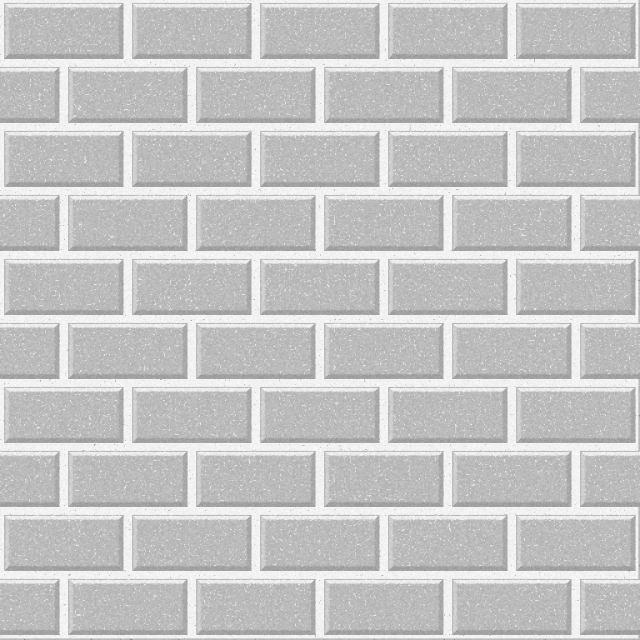
This pattern is drawn by a WebGL 1 fragment shader. Its source:

```glsl
precision highp float;

uniform vec2 u_resolution;

#define BRICKS vec2(5.0, 10.0)
#define BRICK_CENTER vec2(0.0998, 0.0518)
#define BRICK_HALF vec2(0.0932, 0.0438)
#define BEVEL 0.0080
#define OUTLINE 0.0020
#define ROUGHNESS 0.0016
#define GRAIN 512.0
#define FACE_TONE 0.69
#define MORTAR_TONE 0.975
#define SPECK_AMOUNT 0.13

float hash(vec2 p) {
  vec3 q = fract(p.xyx * 0.1031);
  q += dot(q, q.yzx + 33.33);
  return fract((q.x + q.y) * q.z);
}

// Value noise whose lattice points lie at the grain centres
float grainNoise(vec2 p) {
  p -= 0.5;
  vec2 cell = floor(p);
  vec2 f = smoothstep(0.0, 1.0, p - cell);
  float low = mix(hash(cell), hash(cell + vec2(1.0, 0.0)), f.x);
  float high = mix(hash(cell + vec2(0.0, 1.0)), hash(cell + 1.0), f.x);
  return mix(low, high, f.y);
}

float faceTone(float grain) {
  return FACE_TONE + 0.085 * grain + SPECK_AMOUNT * smoothstep(0.8, 1.0, grain);
}

float mortarTone(float grain, float dirt) {
  float speck = smoothstep(0.88, 0.98, dirt);
  return MORTAR_TONE - 0.05 * grain - 0.24 * speck * (0.4 + 0.6 * grain);
}

// Light falls from the upper left
float bevelTone(vec2 side, vec2 toEdge, float px) {
  float horizontal = mix(0.66, 0.81, smoothstep(-px, px, -side.x));
  float vertical = mix(0.63, 0.93, smoothstep(-px, px, side.y));
  return mix(vertical, horizontal, smoothstep(-px, px, toEdge.y - toEdge.x));
}

void main() {
  vec2 uv = gl_FragCoord.xy / u_resolution;
  float px = 1.0 / min(u_resolution.x, u_resolution.y);

  float grain = grainNoise(uv * GRAIN);
  float dirt = grainNoise(uv * GRAIN + vec2(731.0, 197.0));

  // Running bond: every other course moves by half a brick
  vec2 grid = uv * BRICKS;
  grid.x += 0.5 * (1.0 - mod(floor(grid.y), 2.0));
  vec2 side = fract(grid) / BRICKS - BRICK_CENTER;
  vec2 toEdge = BRICK_HALF - abs(side);
  float edge = min(toEdge.x, toEdge.y);
  float wornEdge = edge + (dirt - 0.5) * ROUGHNESS;

  // Brick face, slanted rim and thin outline
  float slope = bevelTone(side, toEdge, px) + 0.07 * (grain - 0.5);
  float inner = smoothstep(BEVEL * 0.7, BEVEL * 1.15, wornEdge);
  float brick = mix(slope, faceTone(grain), inner);
  float outline = 1.0 - smoothstep(OUTLINE * 0.5, OUTLINE * 1.2, wornEdge);
  brick = mix(brick, min(brick, 0.69), 0.85 * outline);

  // Mortar, shaded along the lower and right canvas borders
  float mortar = mortarTone(grain, dirt);
  float border = min(uv.y, 1.0 - uv.x);
  mortar -= 0.22 * (1.0 - smoothstep(0.0015, 0.0035, border));

  float tone = mix(mortar, brick, smoothstep(-0.5 * px, 0.5 * px, edge + 0.3 * (wornEdge - edge)));
  gl_FragColor = vec4(vec3(tone), 1.0);
}
```
